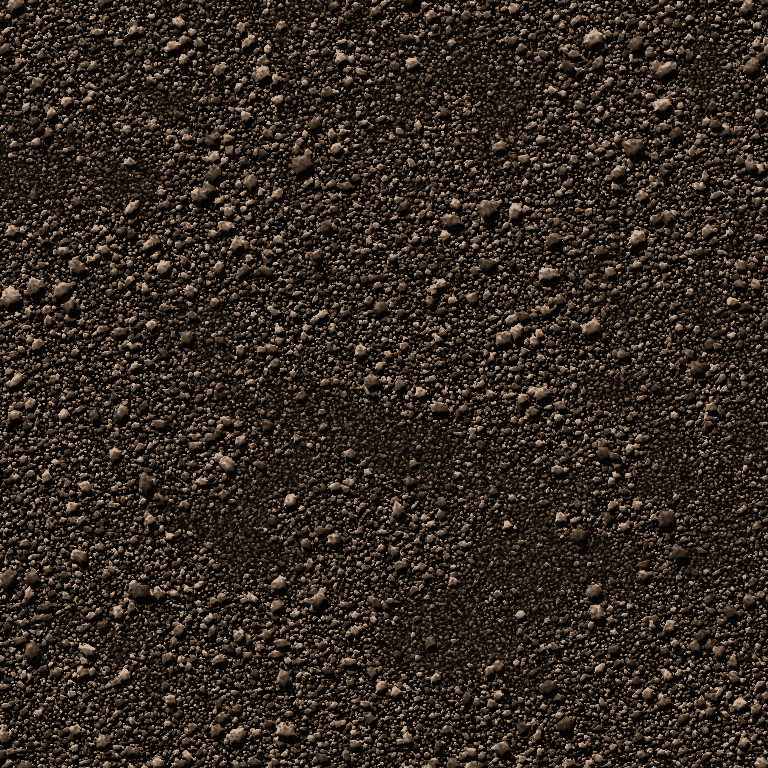
This texture is drawn by a Shadertoy shader. Its source:

```glsl
// Dark dry soil: layers of faceted crumbs and stones with hard black shadows.
#define FINEST 190.0
#define LAYER_STEP 0.68
#define LAYERS 5
#define FACETS 6
#define LIGHT vec2(-0.4, 0.92)
#define SHADOW_LENGTH 0.6
#define ROUGHNESS 0.5
#define BRIGHTNESS 1.12
#define PATCH_SCALE 8.0
#define GAP_TONE 0.016

float hash(vec2 p) {
    return fract(sin(dot(p, vec2(127.1, 311.7))) * 43758.545);
}

float noise(vec2 p) {
    vec2 i = floor(p), f = fract(p);
    f = f * f * (3.0 - 2.0 * f);
    return mix(mix(hash(i), hash(i + vec2(1, 0)), f.x),
               mix(hash(i + vec2(0, 1)), hash(i + vec2(1, 1)), f.x), f.y);
}

mat2 rotation(float angle) {
    return mat2(cos(angle), sin(angle), -sin(angle), cos(angle));
}

// 1 where only fine earth lies, 0 where stones are plentiful
float finePatch(vec2 uv) {
    float n = 0.6 * noise(uv * PATCH_SCALE + 3.7)
            + 0.4 * noise(uv * PATCH_SCALE * 2.3 + 9.1);
    return smoothstep(0.52, 0.85, n);
}

// Lays one turned grid of jittered stones, each over its own shadow
void addStones(inout float tone, vec2 uv, float count, float chance,
               float patchLoss, float seed, float rough) {
    mat2 tilt = rotation(seed * 1.3);
    vec2 grid = tilt * uv * count;
    vec2 home = floor(grid);
    for (int y = -1; y <= 1; y++)
    for (int x = -1; x <= 1; x++) {
        vec2 cell = home + vec2(x, y);
        vec2 id = cell + seed * 17.3;
        vec2 center = cell + 0.08 + 0.84 * vec2(hash(id), hash(id + 5.3));
        float earth = finePatch(center * tilt / count);
        if (hash(id + 11.9) > chance * (1.0 - patchLoss * earth)) continue;

        float radius = mix(0.32, 0.62, hash(id + 23.1));
        vec2 p = (grid - center) * tilt / radius;
        if (dot(p, p) > 4.0) continue;

        // Local frame of the stone, stretched along one axis
        mat2 spin = rotation(6.2832 * hash(id + 31.7));
        vec2 squeeze = vec2(1.0, mix(1.0, 1.7, hash(id + 41.3)));
        vec2 lightDir = spin * normalize(LIGHT);
        vec2 body = spin * p * squeeze;
        vec2 shadowPos = (spin * p + lightDir * SHADOW_LENGTH) * squeeze;

        // Polygon outline from jittered planes; the nearest one is the facet
        float outline = 0.0, shade = 0.0;
        vec2 facet = vec2(0.0);
        for (int k = 0; k < FACETS; k++) {
            float jitter = hash(id + 3.7 * float(k) + 51.0);
            float angle = 6.2832 * (float(k) + 0.6 * jitter) / float(FACETS);
            vec2 normal = vec2(cos(angle), sin(angle));
            float reach = mix(0.66, 1.0, fract(jitter * 7.7));
            float d = dot(body, normal) / reach;
            if (d > outline) { outline = d; facet = normal; }
            shade = max(shade, dot(shadowPos, normal) / reach);
        }
        outline += (rough - 0.5) * ROUGHNESS;

        float blur = 0.9 * count / (iResolution.y * radius);
        float cover = 1.0 - smoothstep(1.0 - blur * 0.6, 1.0 + blur * 0.6, outline);
        float dark = 1.0 - smoothstep(0.9 - blur * 0.5, 1.05 + blur * 0.5, shade);

        // Flat worn top, bevelled sides
        float bevel = smoothstep(0.3, 0.9, outline);
        float lit = 0.68 + 0.6 * bevel * dot(facet, lightDir)
                  + 0.22 * dot(body, lightDir);
        float albedo = mix(0.26, 0.68, hash(id + 67.9));
        float stone = albedo * max(lit, 0.02) * (0.4 + 1.25 * rough);
        tone = mix(tone, GAP_TONE, dark * 0.96);
        tone = mix(tone, stone, cover);
    }
}

// Brown ramp, warmer in the dark and greyer in the light
vec3 earthColor(float tone) {
    return tone * vec3(1.0, 0.74 + 0.16 * tone, 0.51 + 0.31 * tone);
}

void mainImage(out vec4 fragColor, in vec2 fragCoord) {
    vec2 uv = fragCoord / iResolution.y;
    float grain = noise(rotation(0.5) * uv * 370.0);
    float rough = 0.45 * noise(rotation(0.9) * uv * 210.0 + 7.0) + 0.55 * grain;
    float earth = finePatch(uv);

    // Dust in the gaps, then crumbs from fine to coarse
    float tone = GAP_TONE + 0.14 * smoothstep(0.5, 1.0, grain);
    float count = FINEST;
    float chance = 0.97;
    for (int i = 0; i < LAYERS; i++) {
        float loss = i == 0 ? 0.0 : 0.85;
        addStones(tone, uv, count, chance, loss, float(i) + 1.0, rough);
        if (i == 0) tone = mix(tone, 0.6 * tone + 0.1 * grain, earth);
        count *= LAYER_STEP;
        chance *= 0.58;
    }
    fragColor = vec4(earthColor(clamp(tone * BRIGHTNESS, 0.0, 0.8)), 1.0);
}
```
